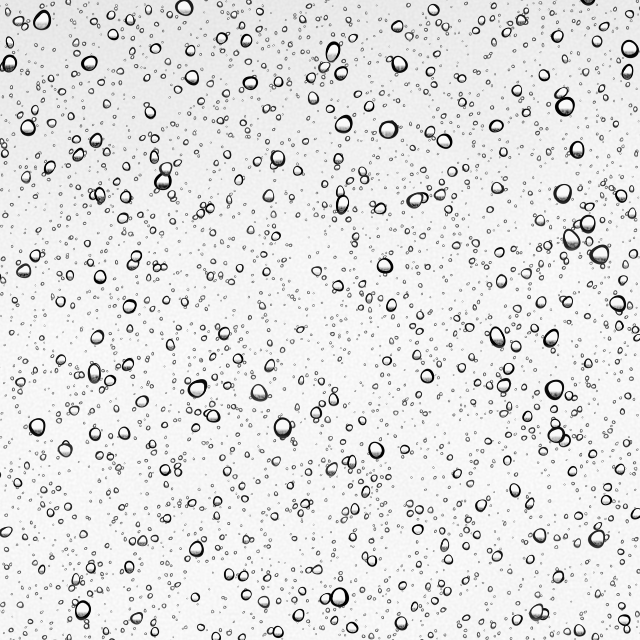
Give the GLSL for this texture, as a WebGL 2 fragment shader.

```glsl
#version 300 es
precision highp float;
// Water droplets scattered over a pale window pane, in black and white.

uniform vec2 u_resolution;
out vec4 fragColor;

const int LAYERS = 4;
// Per layer: cells across, smallest radius, largest radius, share of cells filled.
const vec4 DROP_LAYERS[LAYERS] = vec4[LAYERS](
    vec4(80.0, 0.0012, 0.0031, 0.44),
    vec4(40.0, 0.0033, 0.0062, 0.38),
    vec4(22.0, 0.0064, 0.0100, 0.46),
    vec4(11.0, 0.0105, 0.0155, 0.46));

vec4 hash4(vec2 cell) {
    vec4 p = fract(cell.xyxy * vec4(0.1031, 0.1030, 0.0973, 0.1099));
    p += dot(p, p.wzxy + 33.33);
    return fract((p.xxyz + p.yzzw) * p.zywx);
}

float cornerSlope(vec2 corner, vec2 offset) {
    return dot(hash4(corner).xy * 2.0 - 1.0, offset);
}

float gradientNoise(vec2 p) {
    vec2 i = floor(p), f = fract(p);
    vec2 u = f * f * f * (f * (f * 6.0 - 15.0) + 10.0);
    vec2 e = vec2(0.0, 1.0);
    float low = mix(cornerSlope(i, f), cornerSlope(i + e.yx, f - e.yx), u.x);
    float high = mix(cornerSlope(i + e.xy, f - e.xy), cornerSlope(i + e.yy, f - e.yy), u.x);
    return mix(low, high, u.y);
}

// Pale glass, slightly greyer towards the upper left, with fine grain.
float glassTone(vec2 p) {
    float shade = smoothstep(0.4, 1.1, p.y - 0.15 * p.x) * 0.065;
    float grain = gradientNoise(p * 210.0) * 0.035 + gradientNoise(p * 6.0) * 0.012;
    return 0.966 - shade + grain;
}

// Signed distance to a tilted, slightly egg-shaped and uneven outline.
float dropDistance(vec2 p, float radius, vec4 shape) {
    float tilt = mix(-0.25, 1.1, shape.x);
    float c = cos(tilt), s = sin(tilt);
    vec2 q = vec2(c * p.x - s * p.y, s * p.x + c * p.y);
    float stretch = 1.0 + 0.22 * shape.y * shape.y;
    q *= vec2(stretch, 1.0 / stretch);
    q.x *= 1.0 + 0.17 * shape.z * clamp(q.y / radius, -1.0, 1.0);
    float angle = atan(q.y, q.x + 1e-7);
    float wobble = 0.05 * sin(2.0 * angle + 6.28 * shape.w)
                 + 0.03 * sin(3.0 * angle + 17.0 * shape.z);
    return length(q) - radius * (1.0 + wobble);
}

float coverage(float d, float blur) {
    return 1.0 - smoothstep(-blur, blur, d);
}

// Paints one drop: bright lens, mottled dark reflection below, black rim.
float paintDrop(float base, vec2 p, float radius, vec4 shape, float blur) {
    float d = dropDistance(p, radius, shape);
    float size = smoothstep(0.001, 0.0085, radius);
    float angle = atan(p.y, p.x + 1e-7);
    float unevenness = 0.08 * sin(angle + 6.28 * shape.w) + 0.05 * sin(2.0 * angle + 9.0 * shape.x);
    float rimWidth = radius * (mix(0.55, 0.27, size) + unevenness);
    float outer = coverage(d, blur);
    float inner = coverage(d + rimWidth, blur);

    float height = p.y / radius;
    float lower = 1.0 - smoothstep(-0.5, 0.0, height + 0.15 * shape.x);
    float mottle = 0.9 * gradientNoise(p / radius * 4.0 + shape.xy * 40.0);
    float fill = mix(0.25, 0.85, shape.w) * mix(0.5, 1.0, smoothstep(0.006, 0.011, radius));
    float reflection = lower * fill * (1.0 + mottle);
    float lens = mix(0.975, 0.08, clamp(reflection, 0.0, 1.0));

    float rimTone = mix(0.38, 0.0, size) + 0.2 * shape.z * shape.z * shape.z;
    rimTone += 0.2 * (1.0 - smoothstep(-1.0, -0.7, height)) * shape.y;
    float tone = mix(base, lens, inner);
    return mix(tone, rimTone, max(outer - inner, 0.0));
}

// Scatters one size class of drops over a jittered grid.
float paintLayer(float tone, vec2 p, vec4 layer, float seed, float blur) {
    vec2 home = floor(p * layer.x);
    for (int y = -1; y <= 1; y++) {
        for (int x = -1; x <= 1; x++) {
            vec2 cell = home + vec2(x, y);
            vec4 place = hash4(cell + seed);
            vec2 center = (cell + 0.5 + 0.85 * (place.xy - 0.5)) / layer.x;
            float radius = mix(layer.y, layer.z, pow(place.z, 1.4));
            vec2 offset = p - center;
            if (length(offset) > radius * 1.9 + 2.0 * blur) continue;
            float density = layer.w * (1.0 + 0.7 * gradientNoise(center * 5.0 + seed));
            if (place.w > density) continue;
            tone = paintDrop(tone, offset, radius, hash4(cell + seed + 71.0), blur);
        }
    }
    return tone;
}

void main() {
    vec2 p = gl_FragCoord.xy / u_resolution.y;
    float blur = 0.65 / u_resolution.y;
    float tone = glassTone(p);
    for (int i = 0; i < LAYERS; i++) {
        tone = paintLayer(tone, p, DROP_LAYERS[i], 13.0 + 37.0 * float(i), blur);
    }
    fragColor = vec4(vec3(clamp(tone, 0.0, 1.0)), 1.0);
}
```
